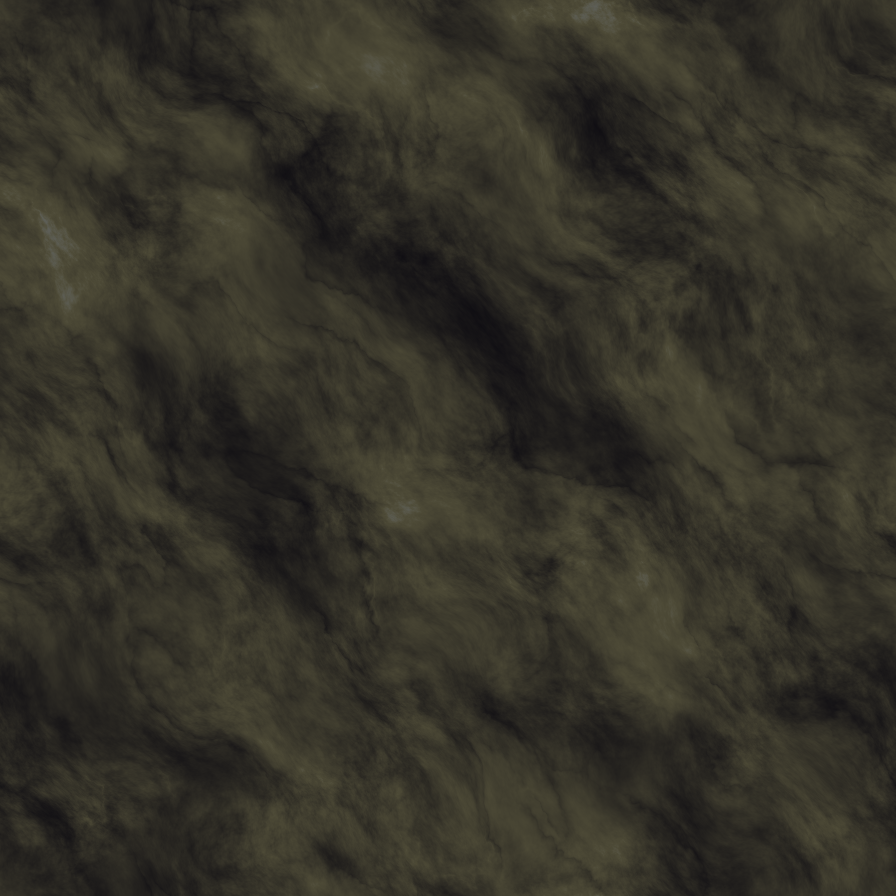
This texture is drawn by a three.js fragment shader. Its source:

```glsl
// Tiling dark olive weathered rock with diagonal smoky blotches and fine creases
varying vec2 vUv;

float hash(vec2 cell, float seed) {
  return fract(sin(dot(cell, vec2(127.1, 311.7)) + seed * 74.7) * 43758.55);
}

// Dot product of a random unit gradient with the offset from a wrapped cell corner
float corner(vec2 cell, vec2 offset, float period, float seed) {
  vec2 wrapped = floor(mod(cell + 0.5, period));
  float angle = 6.28318 * hash(wrapped, seed);
  return dot(vec2(cos(angle), sin(angle)), offset);
}

// Gradient noise that repeats every "period" cells
float noise(vec2 p, float period, float seed) {
  p = p * period + seed * vec2(0.37, 0.61);
  vec2 c = floor(p);
  vec2 f = p - c;
  vec2 w = f * f * f * (f * (f * 6.0 - 15.0) + 10.0);
  vec2 e = vec2(1.0, 0.0);
  float low = mix(corner(c, f, period, seed),
                  corner(c + e.xy, f - e.xy, period, seed), w.x);
  float high = mix(corner(c + e.yx, f - e.yx, period, seed),
                   corner(c + e.xx, f - e.xx, period, seed), w.x);
  return mix(low, high, w.y);
}

float fbm(vec2 p, float period, float gain, float seed) {
  float sum = 0.0;
  float weight = 1.0;
  for (int i = 0; i < 5; i++) {
    sum += weight * noise(p, period, seed + float(i));
    period *= 2.0;
    weight *= gain;
  }
  return sum;
}

// Folded noise: sharp dark valleys at several sizes
float billow(vec2 p, float period, float seed) {
  float sum = 0.0;
  float weight = 1.0;
  for (int i = 0; i < 5; i++) {
    sum += weight * abs(noise(p, period, seed + float(i)));
    period *= 2.0;
    weight *= 0.7;
  }
  return sum;
}

// Whole-number shears stretch features down to the right and still tile
vec2 shallow(vec2 p) { return vec2(p.x + p.y, p.y); }
vec2 steep(vec2 p) { return vec2(p.x, p.x + p.y); }

// Crease profile: a dark valley, steeper on one side and with a faint pale rim there
float crease(float height) {
  float far = abs(height);
  float side = smoothstep(-0.06, 0.06, height);
  float shade = 0.55 * exp(-8.0 * far) + 0.45 * exp(-26.0 * far);
  float steepShade = exp(-24.0 * far) - 0.35 * exp(-9.0 * far);
  return -mix(steepShade, shade, side);
}

void main() {
  // Bend the plane gently so that no lattice shows
  vec2 bend = vec2(noise(vUv, 5.0, 3.0), noise(vUv, 5.0, 13.0));
  bend += 0.4 * vec2(noise(vUv, 11.0, 5.0), noise(vUv, 11.0, 15.0));
  vec2 p = vUv + 0.04 * bend;

  // Broad blotches
  float blotch = 0.7 * (fbm(shallow(p), 4.0, 0.6, 21.0) + fbm(steep(p), 4.0, 0.6, 31.0));
  float tone = 0.52 + 0.68 * blotch;

  // Wispy folds in both directions, rougher in some patches than in others
  float rough = 0.95 + 1.1 * noise(p, 7.0, 39.0);
  float wisps = billow(steep(p), 9.0, 41.0) + billow(p, 14.0, 47.0) - 0.94;
  float grain = fbm(shallow(p), 36.0, 0.75, 53.0) + fbm(steep(p), 36.0, 0.75, 58.0);
  tone += rough * (0.31 * wisps + 0.1 * grain);

  // Creases in three sizes, fading in and out along their length
  vec2 jitter = 0.014 * vec2(fbm(p, 12.0, 0.65, 61.0), fbm(p, 12.0, 0.65, 71.0));
  for (int i = 0; i < 3; i++) {
    float k = float(i);
    vec2 q = p + jitter;
    vec2 lay = i == 1 ? shallow(q) : steep(q);
    float period = 4.0 + 2.0 * k;
    float height = noise(lay, period, 81.0 + k) + 0.35 * noise(lay, period * 2.0, 85.0 + k);
    float mask = smoothstep(-0.08, 0.25, noise(p, 6.0 + k, 91.0 + k));
    tone += (0.34 - 0.04 * k) * mask * crease(height);
  }

  // Thin pale ridges
  float ridge = abs(fbm(steep(p + jitter), 6.0, 0.45, 101.0));
  tone += 0.2 * smoothstep(0.0, 0.3, noise(p, 7.0, 107.0)) * exp(-20.0 * ridge);

  // Near-black to olive with soft limits, and grey on the brightest spots
  float swing = tone - 0.5;
  float level = 0.5 + swing / sqrt(1.0 + 1.2 * swing * swing);
  vec3 color = mix(vec3(0.094, 0.087, 0.092), vec3(0.322, 0.309, 0.224), level);
  color = mix(color, vec3(0.37, 0.38, 0.37), 0.8 * smoothstep(0.92, 1.3, tone));
  gl_FragColor = vec4(color, 1.0);
}
```
